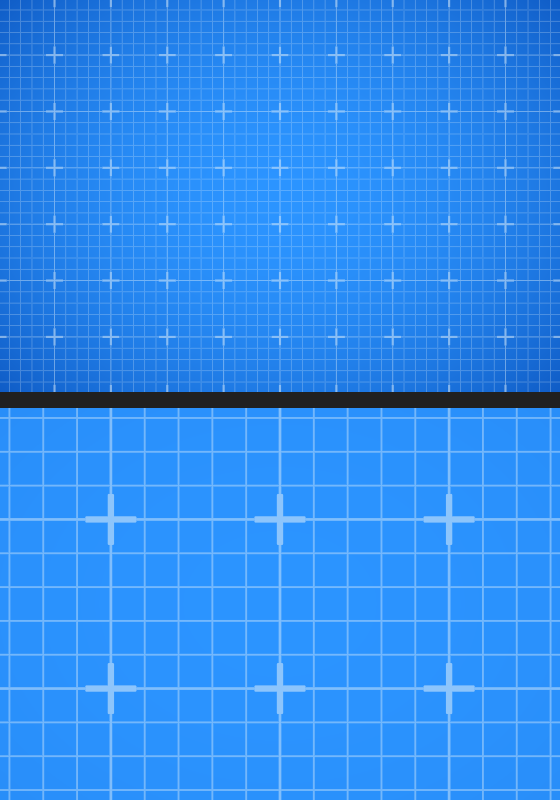
Top: the whole. Bottom: its middle third, enlarged.
A Shadertoy shader for this pattern:

```glsl
// Blueprint grid: fine and major lines with plus marks on a vignetted blue sheet.

// Lengths are fractions of the canvas height.
const float CELL = 0.1438;          // spacing of major lines and plus marks
const float SUBDIVISIONS = 5.0;     // fine cells per major cell
const float FINE_WIDTH = 0.0016;
const float MAJOR_WIDTH = 0.0023;
const float ARM_LENGTH = 0.0218;
const float ARM_HALF_WIDTH = 0.0027;
const float ARM_ROUNDING = 0.0012;

const float FINE_ALPHA = 0.40;
const float MAJOR_ALPHA = 0.47;
const float PLUS_ALPHA = 0.54;

const vec3 CENTER_BLUE = vec3(0.170, 0.580, 1.000);
const vec3 CORNER_BLUE = vec3(0.060, 0.360, 0.775);
const vec3 INK = vec3(0.88, 0.94, 0.98);
const vec2 VIGNETTE_WEIGHT = vec2(0.54, 0.46);

// Signed offset from the nearest multiple of the period.
vec2 repeatCentered(vec2 p, float period) {
    return p - period * floor(p / period + 0.5);
}

// Share of a pixel covered by a line, exact for lines thinner than a pixel.
vec2 lineCoverage(vec2 offset, float width, float pixel) {
    vec2 upper = min(offset + 0.5 * pixel, vec2(0.5 * width));
    vec2 lower = max(offset - 0.5 * pixel, vec2(-0.5 * width));
    return clamp((upper - lower) / pixel, 0.0, 1.0);
}

float gridCoverage(vec2 p, float period, float width, float pixel) {
    vec2 c = lineCoverage(repeatCentered(p, period), width, pixel);
    return max(c.x, c.y);
}

float roundedBox(vec2 p, vec2 halfSize, float radius) {
    vec2 q = abs(p) - halfSize + radius;
    return length(max(q, 0.0)) + min(max(q.x, q.y), 0.0) - radius;
}

float plusDistance(vec2 p) {
    vec2 arm = vec2(ARM_LENGTH, ARM_HALF_WIDTH);
    return min(roundedBox(p, arm, ARM_ROUNDING), roundedBox(p, arm.yx, ARM_ROUNDING));
}

void mainImage(out vec4 fragColor, in vec2 fragCoord) {
    float pixel = 1.0 / iResolution.y;
    vec2 centered = (fragCoord - 0.5 * iResolution.xy) * pixel;

    // Marks fall on the vertical axis and straddle the horizontal one.
    vec2 p = centered + vec2(0.0, 0.5 * CELL);

    // Elliptical vignette
    vec2 edge = 2.0 * fragCoord / iResolution.xy - 1.0;
    vec3 sheet = mix(CENTER_BLUE, CORNER_BLUE, dot(edge * edge, VIGNETTE_WEIGHT));

    // Ink layers
    float fine = FINE_ALPHA * gridCoverage(p, CELL / SUBDIVISIONS, FINE_WIDTH, pixel);
    float major = MAJOR_ALPHA * gridCoverage(p, CELL, MAJOR_WIDTH, pixel);
    float plusMark = PLUS_ALPHA
        * clamp(0.5 - plusDistance(repeatCentered(p, CELL)) / pixel, 0.0, 1.0);

    float ink = max(max(fine, major), plusMark);
    fragColor = vec4(mix(sheet, INK, ink), 1.0);
}
```
